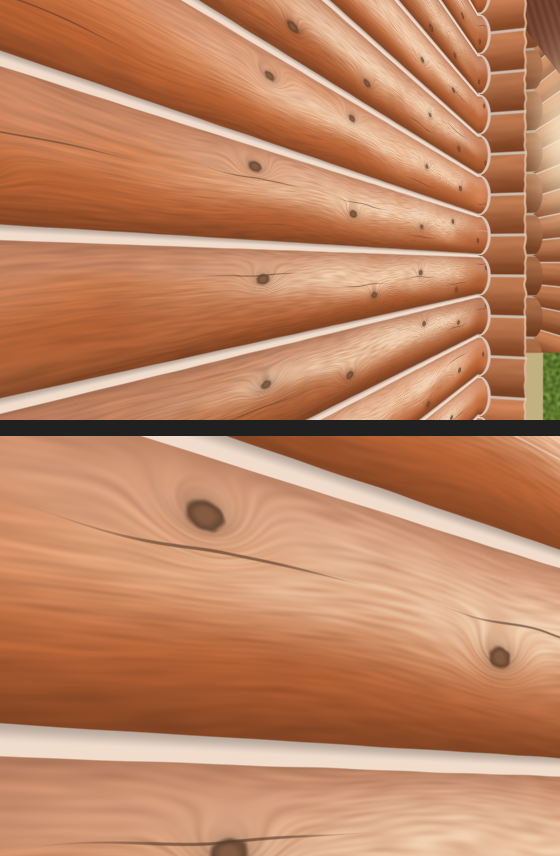
Top: the whole. Bottom: its middle third, enlarged.
A WebGL 1 fragment shader for this texture:

```glsl
precision highp float;
// Log cabin wall in perspective: round timbers and pale caulk seams fan out from
// a vanishing point, meeting a corner of stacked cross logs. Wall coordinates
// (depth along a log, height in logs) carry the grain, knots, cracks and sheen.
uniform vec2 u_resolution;

#define VANISH vec2(1.479, 0.375)
#define SPREAD 0.28
#define SEAM_SHIFT 0.174
#define SEAM_HALF 0.045
#define CORNER_X 1.137
#define KNOT_GAP 1.4
#define DEEP vec3(0.67, 0.35, 0.18)
#define LIGHT vec3(0.82, 0.52, 0.34)
#define PINK vec3(0.77, 0.55, 0.45)
#define SHEEN vec3(0.96, 0.84, 0.72)
#define CAULK vec3(0.91, 0.83, 0.77)
#define KNOT vec3(0.34, 0.23, 0.16)

vec2 hash2(vec2 p) {
  p = vec2(dot(p, vec2(127.1, 311.7)), dot(p, vec2(269.5, 183.3)));
  return fract(sin(p) * 43758.5);
}

float corner(vec2 cell, vec2 f, vec2 o) {
  return dot(hash2(cell + o) * 2.0 - 1.0, f - o);
}

// Gradient noise, about -0.7 to 0.7
float noise(vec2 p) {
  vec2 i = floor(p), f = fract(p), w = f * f * (3.0 - 2.0 * f);
  return mix(mix(corner(i, f, vec2(0, 0)), corner(i, f, vec2(1, 0)), w.x),
             mix(corner(i, f, vec2(0, 1)), corner(i, f, vec2(1, 1)), w.x), w.y);
}

float above(float edge, float x, float aa) {
  return smoothstep(edge - aa, edge + aa, x);
}

// Half-round outline of a log end, 0 at its seams and 1 at its middle
float bulge(float v) {
  float t = 2.0 * fract(v) - 1.0;
  return sqrt(max(1.0 - t * t, 0.0));
}

// Plain log rows for the corner and the far wall
vec3 stackedLogs(float v, float x, float seam, float aa) {
  float t = fract(v);
  vec3 col = mix(DEEP * 0.76, LIGHT * 0.93, smoothstep(0.0, 0.85, t));
  col *= 0.92 + 0.16 * hash2(vec2(floor(v), 7.0)).x + 0.1 * noise(vec2(x * 12.0, v * 7.0));
  return mix(CAULK * 0.88, col, above(seam, min(t, 1.0 - t), aa));
}

// Long timbers; w = (depth, height in logs), size = log height on the canvas
vec3 timber(vec2 w, float x, float size, float aa) {
  float n = floor(w.y), t = fract(w.y);
  vec2 cell = vec2(floor(w.x / KNOT_GAP), n), h = hash2(cell), g = hash2(cell + 31.0);
  vec2 knotAt = vec2((cell.x + 0.25 + 0.5 * h.x) * KNOT_GAP, n + 0.2 + 0.6 * h.y);
  vec2 d = w - knotAt;
  float r = length(d * vec2(0.8, 1.0));
  float broad = noise(vec2(w.x * 0.9, w.y * 2.5) + n * 5.3);

  // Round shading: dark underside, rosy upper flank
  float patchy = noise(w * vec2(1.5, 4.0) + 17.0);
  vec3 col = mix(DEEP, LIGHT, smoothstep(0.1, 0.8, t + 0.5 * broad) * 0.8);
  col = mix(col, PINK, 0.55 * smoothstep(0.45, 0.85, t + 0.4 * patchy));
  col *= mix(0.74, 1.0, smoothstep(0.0, 0.3, t)) * (1.0 - 0.15 * smoothstep(0.85, 1.0, t));
  col *= 0.94 + 0.12 * hash2(vec2(n, 3.0)).y;

  // Grain bends round the knots
  float field = w.y + 0.16 * broad + 0.22 * exp(-60.0 * r * r);
  float detail = smoothstep(0.06, 0.26, size);
  float rings = sin(field * 75.0 + 4.0 * patchy);
  float fibre = noise(vec2(w.x * 5.0, field * 48.0));
  col *= 1.0 + detail * (0.04 * rings * (0.5 + broad) + 0.13 * fibre);

  // Soft glare toward the corner
  float glare = exp(-pow((t - 0.63 + 0.12 * broad) / 0.25, 2.0));
  glare *= smoothstep(0.2, 0.95, x) * (1.0 - smoothstep(1.06, 1.16, x));
  col = mix(col, SHEEN, clamp(glare * (0.8 + 0.5 * fibre + 0.3 * patchy), 0.0, 0.9));

  // Tapered cracks, a few of them pale with peeling varnish
  float along = fract(w.x / KNOT_GAP);
  float line = t - 0.25 - 0.55 * g.x - 0.07 * noise(vec2(w.x * 2.0, n * 3.7));
  float taper = smoothstep(0.05, 0.4, along) * smoothstep(0.95, 0.6, along);
  float crack = (1.0 - above(0.005 * taper, abs(line), aa)) * taper * step(0.35, g.y);
  col = mix(col, mix(KNOT, CAULK, step(0.85, g.y)), 0.65 * crack);

  // Knots with a dark rim and a halo
  float size0 = 0.032 + 0.022 * g.x;
  float rough = r + 0.012 * noise(w * 25.0);
  col *= 1.0 - 0.2 * exp(-r * r * 200.0);
  float heart = 1.0 - above(size0, rough, aa + 0.006);
  vec3 knotCol = mix(KNOT * 1.45, KNOT, smoothstep(0.3, 1.0, rough / size0));
  col = mix(col, knotCol, 0.85 * heart);

  // Caulk, shaded below the upper log
  float q = fract(w.y + 0.5) - 0.5;
  vec3 seam = mix(CAULK * 1.04, CAULK * 0.8, smoothstep(-0.01, SEAM_HALF, q));
  return mix(seam, col, above(SEAM_HALF, abs(q) + 0.006 * noise(vec2(w.x * 4.0, n)), aa));
}

void main() {
  vec2 p = gl_FragCoord.xy / u_resolution * vec2(4.0 / 3.0, 1.0);
  float px = 1.0 / u_resolution.y, rise = p.y - VANISH.y;
  float size = SPREAD * (VANISH.x - min(p.x, CORNER_X));
  float v = rise / size - SEAM_SHIFT;
  float cross = rise / (size * (1.0 + 0.2 * (p.x - CORNER_X))) - SEAM_SHIFT + 0.5;

  // Far wall and the second column of log ends
  float farSize = 0.052 + 0.1 * (p.x - 1.27);
  vec3 col = stackedLogs(rise / farSize, p.x, 0.03, px / farSize);
  float endX = 1.266 + 0.026 * bulge(cross + 0.5);
  vec3 ends = stackedLogs(cross + 0.5, p.x, 0.03, px / size) * 0.88;
  col = mix(ends, col, above(endX, p.x, px));

  // Planked eave above, grass and a pale post below
  float eave = p.y - 0.913 + 1.3 * (p.x - 1.264);
  float plank = abs(fract((p.x + 0.3 * p.y) * 55.0) - 0.5);
  col = mix(col, vec3(0.48, 0.27, 0.19) * (0.8 + 0.4 * plank), above(0.0, eave, px));
  vec3 grass = mix(vec3(0.22, 0.33, 0.1), vec3(0.5, 0.6, 0.25), 0.5 + noise(p * 90.0));
  vec3 yard = mix(vec3(0.76, 0.69, 0.5), grass, above(1.293, p.x, px));
  col = mix(yard, col, above(0.16, p.y, px));

  // Warm low sun
  vec2 sun = (p - vec2(1.34, 0.67)) / vec2(0.07, 0.17);
  col = mix(col, vec3(1.0, 0.93, 0.8), 0.85 * exp(-dot(sun, sun)));

  // Cross logs with a ragged, light sawn edge
  float sawn = 1.253 + 0.006 * noise(vec2(p.y * 45.0, 2.0));
  vec3 stack = stackedLogs(cross, p.x, 0.035, px / size);
  stack = mix(stack, SHEEN * 0.95, 0.75 * above(sawn - 0.005, p.x, px));
  col = mix(stack, col, above(sawn, p.x, px));

  // Main wall, outlined by caulk at its rounded ends
  float edge = CORNER_X + 0.028 * bulge(v);
  vec2 wall = vec2(3.0 / (VANISH.x - p.x), v);
  col = mix(timber(wall, p.x, size, px / size), col, above(edge, p.x, px));
  col = mix(CAULK * 0.93, col, above(0.0035, abs(p.x - edge), px));
  gl_FragColor = vec4(col, 1.0);
}
```
